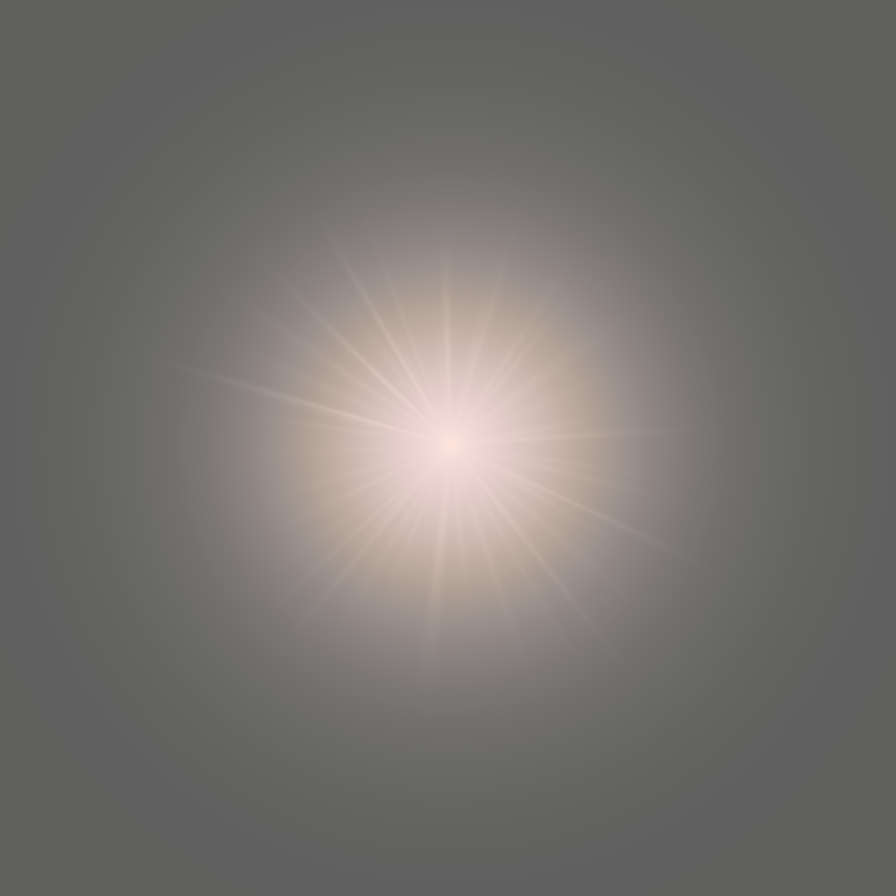
Give the GLSL for this background, as a Shadertoy shader.

```glsl
#define CENTER vec2(0.503, 0.504)
#define BACKDROP vec3(0.375, 0.376, 0.374)
#define GLOW_COLOR vec3(0.534, 0.430, 0.422)
#define HALO_COLOR vec3(0.014, 0.017, 0.007)
#define CORE_COLOR vec3(0.060, 0.075, 0.085)
#define RAY_COLOR vec3(1.0, 0.93, 0.90)
#define GLOW_RADIUS 0.2095
#define RAY_COUNT 38
#define RAY_STRENGTH 0.024

const float TAU = 6.2831853;

float hash(float n) {
    return fract(sin(n * 127.1 + 11.7) * 43758.5453);
}

float bell(float x, float width) {
    return exp(-x * x / (width * width));
}

// One tapered streak leaving the centre; the angle is in degrees
float ray(vec2 p, float angle, float reach, float spread) {
    float a = radians(angle);
    vec2 dir = vec2(cos(a), sin(a));
    float along = dot(p, dir);
    float across = dot(p, vec2(-dir.y, dir.x));
    float width = 0.0015 + spread * max(along, 0.0);
    float fade = smoothstep(0.0, 0.12, along) * (1.0 - smoothstep(0.35 * reach, reach, along));
    return bell(across, width) * fade;
}

// Fine streaks at jittered, roughly even angles
float scatteredRays(vec2 p) {
    float sum = 0.0;
    for (int i = 0; i < RAY_COUNT; i++) {
        float id = float(i);
        float angle = (id + 0.8 * hash(id)) * 360.0 / float(RAY_COUNT);
        float reach = mix(0.18, 0.34, hash(id + 50.0));
        float spread = mix(0.008, 0.022, hash(id + 90.0));
        sum += ray(p, angle, reach, spread) * mix(0.3, 1.0, hash(id + 130.0));
    }
    return sum;
}

// The few dominant streaks
float accentRays(vec2 p) {
    return 1.5 * ray(p, 164.0, 0.38, 0.010)
         + 1.4 * ray(p, 120.0, 0.33, 0.012)
         + 1.0 * ray(p, 136.0, 0.33, 0.010)
         + 0.9 * ray(p, 91.5, 0.29, 0.020)
         + 0.8 * ray(p, 3.6, 0.34, 0.009)
         + 1.0 * ray(p, -25.5, 0.37, 0.010)
         + 0.9 * ray(p, -52.0, 0.37, 0.010)
         + 0.8 * ray(p, -129.5, 0.33, 0.012);
}

void mainImage(out vec4 fragColor, in vec2 fragCoord) {
    vec2 p = (fragCoord - CENTER * iResolution.xy) / min(iResolution.x, iResolution.y);
    float r = length(p);

    // Broad glow over the backdrop
    vec3 color = BACKDROP + GLOW_COLOR * bell(r, GLOW_RADIUS);
    color += HALO_COLOR * (1.0 - smoothstep(0.32, 0.52, r));

    // Tan inner ring and mauve outer ring
    color += vec3(0.004, -0.003, -0.030) * bell(r - 0.145, 0.045);
    color += vec3(0.004, -0.002, 0.004) * bell(r - 0.240, 0.045);

    // Barely visible ripples near the rim
    float rim = smoothstep(0.38, 0.44, r) * (1.0 - smoothstep(0.48, 0.52, r));
    color += 0.0015 * rim * sin(r * TAU * 34.0);

    // Streaks
    color += RAY_COLOR * RAY_STRENGTH * (scatteredRays(p) + 1.3 * accentRays(p));

    // Pink core with a small warm spark
    color += CORE_COLOR * exp(-r / 0.035);
    color += vec3(0.02, 0.0, -0.03) * bell(r, 0.009);

    fragColor = vec4(clamp(color, 0.0, 1.0), 1.0);
}
```
